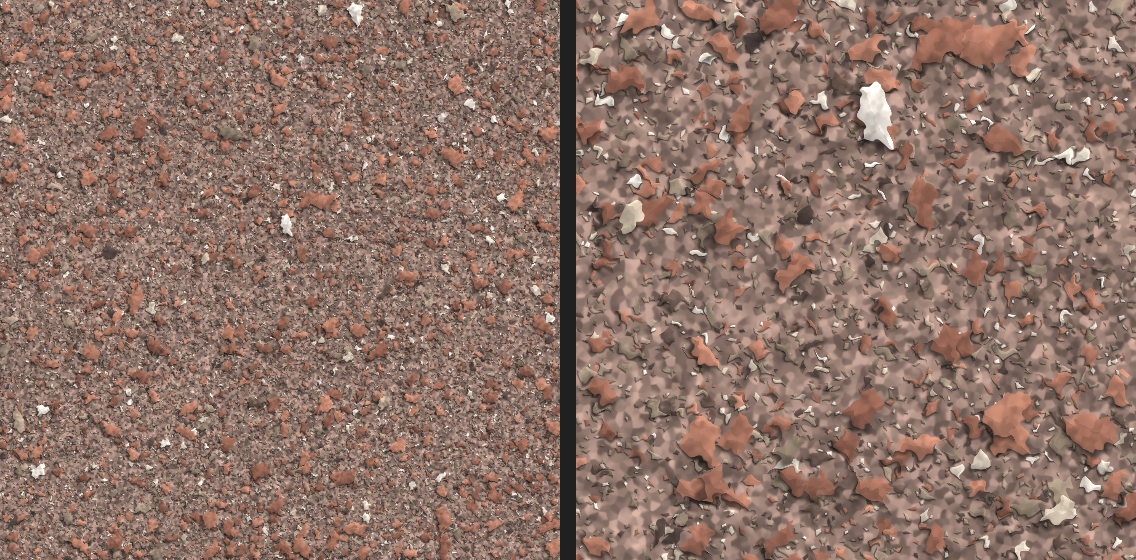
Left: the whole. Right: its middle third, enlarged.
Give the GLSL for this texture, as a Shadertoy shader.

```glsl
struct Stone { float dist; float facing; vec3 rnd; };

vec3 hash3(vec2 p) {
    vec3 q = fract(p.xyx * vec3(0.1031, 0.1030, 0.0973));
    q += dot(q, q.yxz + 33.33);
    return fract((q.xxy + q.yzz) * q.zyx);
}

// Soft cellular noise: random cell tones blended by distance
float grain(vec2 p) {
    vec2 base = floor(p);
    float sum = 0.0, total = 0.0;
    for (int y = -1; y <= 1; y++)
    for (int x = -1; x <= 1; x++) {
        vec2 cell = base + vec2(x, y);
        vec3 rnd = hash3(cell + 211.0);
        vec2 q = p - cell - rnd.xy;
        float weight = exp(-7.0 * dot(q, q));
        sum += weight * rnd.z;
        total += weight;
    }
    return sum / total;
}

// Nearest angular chip: a randomly turned, stretched six-sided polygon
Stone nearestStone(vec2 p, float fill, float seed) {
    Stone best = Stone(9.0, 0.0, vec3(0.0));
    for (int y = -1; y <= 1; y++)
    for (int x = -1; x <= 1; x++) {
        vec2 cell = floor(p) + vec2(x, y);
        vec3 place = hash3(cell + seed);
        if (place.z > fill) continue;
        vec3 rnd = hash3(cell + seed + 57.0);
        float turn = 6.2832 * rnd.x;
        mat2 spin = mat2(cos(turn), sin(turn), -sin(turn), cos(turn));
        vec2 stretch = vec2(1.0, 1.0 + 0.7 * rnd.y);
        vec2 q = (p - cell - 0.2 - 0.6 * place.xy) * spin * stretch;
        float size = mix(0.2, 0.48, rnd.z);
        float dist = -9.0;
        vec2 side = vec2(0.0);
        for (int k = 0; k < 6; k++) {
            float i = float(k);
            float a = 1.047 * i + 0.45 * sin(40.0 * place.x + 2.4 * i);
            vec2 dir = vec2(cos(a), sin(a));
            float h = dot(q, dir) - size * (0.78 + 0.22 * sin(50.0 * place.y + 4.1 * i));
            if (h > dist) { dist = h; side = dir; }
        }
        if (dist < best.dist) {
            float facing = dot(normalize(spin * (side * stretch)), vec2(0.5, 0.866));
            best = Stone(dist, facing, hash3(cell + seed + 131.0));
        }
    }
    return best;
}

vec3 stoneColor(vec3 rnd, float redShare) {
    vec3 red = mix(vec3(0.54, 0.36, 0.30), vec3(0.75, 0.52, 0.43), rnd.y);
    vec3 tan = mix(vec3(0.48, 0.42, 0.36), vec3(0.71, 0.63, 0.55), rnd.y);
    vec3 pale = mix(vec3(0.78, 0.72, 0.64), vec3(0.93, 0.90, 0.87), rnd.y);
    vec3 dark = mix(vec3(0.30, 0.25, 0.24), vec3(0.43, 0.35, 0.31), rnd.y);
    if (rnd.x < redShare) return red;
    float kind = (rnd.x - redShare) / (1.0 - redShare);
    return kind < 0.54 ? tan : kind < 0.82 ? pale : dark;
}

// One size of chips over the ground, with lit edges and a cast shadow
vec3 scatter(vec3 ground, vec2 uv, float count, float fill, float redShare, float seed) {
    Stone s = nearestStone(uv * count, fill, seed);
    float blur = 0.8 * count / iResolution.y;
    float shadow = smoothstep(0.17 + blur, 0.0, s.dist) * smoothstep(0.1, -0.7, s.facing);
    ground *= 1.0 - 0.5 * shadow;
    float rim = smoothstep(-0.2, 0.0, s.dist);
    vec3 color = stoneColor(s.rnd, redShare);
    color *= 1.0 + s.facing * mix(0.06, 0.17, rim);
    return mix(ground, color, smoothstep(blur, -blur, s.dist));
}

void mainImage(out vec4 fragColor, in vec2 fragCoord) {
    vec2 uv = fragCoord / iResolution.y;

    // Ragged outlines
    vec2 rough = uv + 0.0016 * sin(uv.yx * 310.0 + 3.0 * sin(uv * 170.0))
                    + 0.0008 * sin(uv.yx * 730.0 + 2.0 * sin(uv * 410.0));

    // Mottled binder
    float fine = grain(uv * 240.0);
    float coarse = grain(uv * 85.0 + 17.0);
    float drift = sin(uv.x * 11.0 + 2.0 * sin(uv.y * 7.0)) * sin(uv.y * 13.0 + sin(uv.x * 9.0));
    vec3 color = vec3(0.58, 0.48, 0.44);
    color *= 1.0 + 0.40 * (fine - 0.5) + 0.22 * (coarse - 0.5) + 0.025 * drift;

    // Chips from dust to gravel
    color = scatter(color, uv, 210.0, 0.30, 0.15, 11.0);
    color = scatter(color, rough, 115.0, 0.34, 0.25, 307.0);
    color = scatter(color, rough, 62.0, 0.42, 0.55, 503.0);
    color = scatter(color, rough, 36.0, 0.42, 0.85, 709.0);
    color = scatter(color, rough, 23.0, 0.28, 0.92, 907.0);

    // Surface grit across everything
    color *= 1.0 + 0.22 * (fine - 0.5) + 0.20 * (grain(uv * 130.0 + 43.0) - 0.5);
    fragColor = vec4(clamp(color, 0.0, 1.0), 1.0);
}
```
